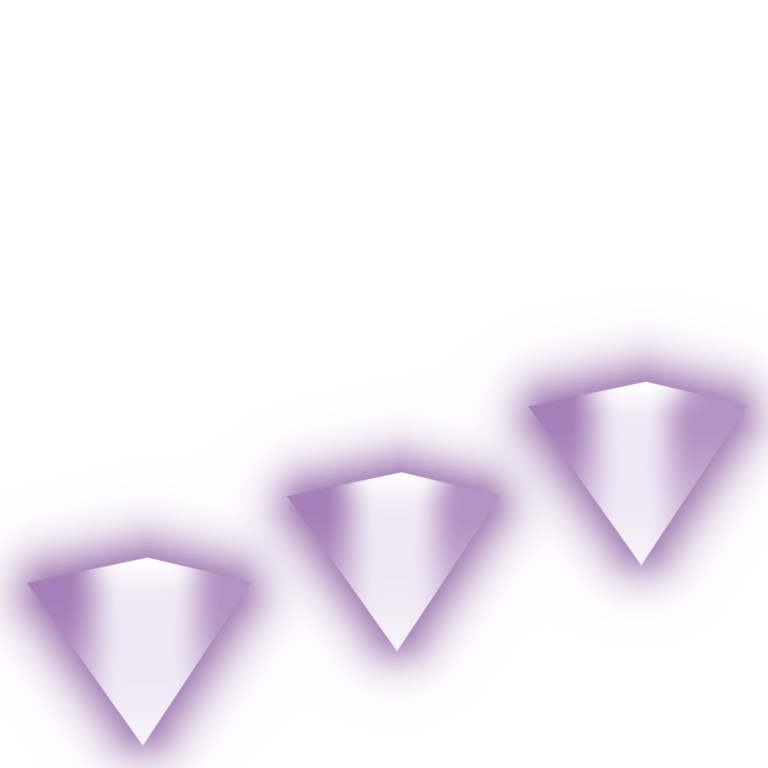
This background is drawn by a WebGL 2 fragment shader. Its source:

```glsl
#version 300 es
precision highp float;

uniform vec2 u_resolution;
out vec4 fragColor;

const vec3 PAPER = vec3(1.0);
const vec3 GLOW_INK = vec3(0.61, 0.45, 0.68);
const vec3 FACET_DARK = vec3(0.65, 0.50, 0.72);
const vec3 FACET_LIGHT = vec3(0.95, 0.93, 0.97);
const vec2 GEM_CENTRE = vec2(0.0, 0.15);
const int GEM_COUNT = 3;

// Signed distance to a convex or concave quadrilateral
float quadDistance(vec2 p, vec2 corners[4]) {
    float nearest = 1e6;
    float side = 1.0;
    for (int i = 0; i < 4; i++) {
        vec2 a = corners[i];
        vec2 b = corners[(i + 1) % 4];
        vec2 edge = b - a;
        vec2 w = p - a;
        vec2 gap = w - edge * clamp(dot(w, edge) / dot(edge, edge), 0.0, 1.0);
        nearest = min(nearest, dot(gap, gap));
        bvec3 crossing = bvec3(p.y >= a.y, p.y < b.y, edge.x * w.y > edge.y * w.x);
        if (all(crossing) || all(not(crossing))) side = -side;
    }
    return side * sqrt(nearest);
}

// Kite with its lower tip at the origin
float gemDistance(vec2 p) {
    vec2 corners[4] = vec2[4](vec2(0.0), vec2(0.138, 0.208),
                              vec2(0.006, 0.239), vec2(-0.147, 0.207));
    return quadDistance(p, corners);
}

// Halo around a shrunken kite, so that it weakens at the corners
float gemGlow(vec2 p) {
    float shrink = 0.75;
    float d = max(gemDistance((p - GEM_CENTRE) / shrink + GEM_CENTRE) * shrink, 0.0);
    float core = exp(-pow(d / 0.054, 2.0));
    float haze = exp(-d / 0.05);
    return 0.92 * core + 0.05 * haze;
}

// Dark vertical bands at both sides of a bright middle
vec3 gemColor(vec2 p, float index) {
    float rightStart = 0.048 - 0.016 * index;
    float left = 1.0 - smoothstep(-0.098, -0.026, p.x);
    float right = smoothstep(rightStart - 0.012, rightStart + 0.052, p.x);
    float height = smoothstep(0.04, 0.19, p.y);
    float shade = max(left, 0.82 * right) * mix(0.5, 1.0, height);
    vec3 color = mix(FACET_LIGHT, FACET_DARK, shade);
    // Soft tint through the body, bright crest and tip
    float tint = exp(-pow((p.y - 0.13) / 0.07, 2.0)) * (1.0 - shade);
    color = mix(color, FACET_DARK, 0.06 * tint);
    float crest = smoothstep(0.19, 0.24, p.y) * (1.0 - smoothstep(0.02, 0.09, abs(p.x)));
    float tip = 1.0 - smoothstep(0.0, 0.06, p.y);
    return mix(color, PAPER, max(0.9 * crest, 0.3 * tip));
}

// Tips rise to the right along a slight bow
vec2 gemTip(float index) {
    return vec2(0.186, 0.029) + index * vec2(0.3245, 0.1175)
         + index * (2.0 - index) * vec2(0.0065, 0.0055);
}

float gemScale(float index) {
    return 1.025 - 0.0875 * index + 0.0375 * index * index;
}

void main() {
    vec2 uv = gl_FragCoord.xy / u_resolution;
    float pixel = 1.0 / min(u_resolution.x, u_resolution.y);
    vec3 color = PAPER;

    // Halos tint the paper
    for (int i = 0; i < GEM_COUNT; i++) {
        float index = float(i);
        vec2 p = (uv - gemTip(index)) / gemScale(index);
        color *= mix(PAPER, GLOW_INK, gemGlow(p));
    }

    // Gems lie on top with smooth edges
    for (int i = 0; i < GEM_COUNT; i++) {
        float index = float(i);
        float scale = gemScale(index);
        vec2 p = (uv - gemTip(index)) / scale;
        float cover = 1.0 - smoothstep(-pixel, pixel, gemDistance(p) * scale);
        color = mix(color, gemColor(p, index), cover);
    }

    fragColor = vec4(color, 1.0);
}
```
